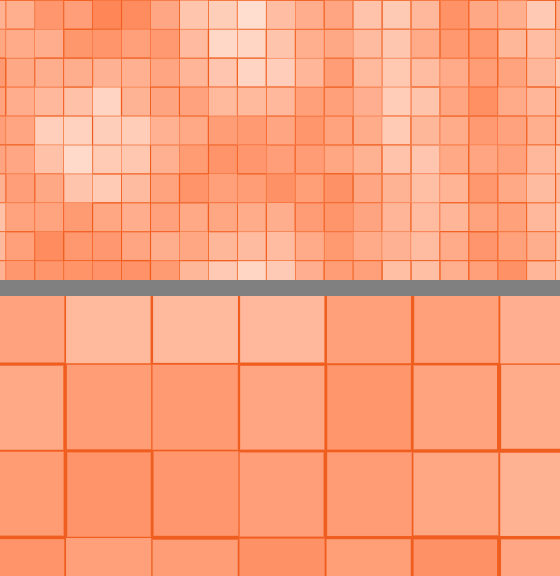
Top, the full canvas; bottom, a detail of the centre.
This pattern is drawn by a Shadertoy shader. Its source:

```glsl
const float TAU = 6.2831853;
const float PITCH = 0.10335;                 // cell size in canvas heights
const vec2 GRID_ORIGIN = vec2(0.0208, 0.069);
const vec3 PALE = vec3(1.0, 0.89, 0.84);
const vec3 CORAL = vec3(1.0, 0.46, 0.25);
const vec3 GROUT = vec3(0.94, 0.37, 0.12);

float hash(vec2 p) {
    vec3 q = fract(vec3(p.xyx) * vec3(0.1031, 0.1030, 0.0973));
    q += dot(q, q.yzx + 33.33);
    return fract((q.x + q.y) * q.z);
}

// Depth of colour of one cell: broad patches fading into soft stripes, plus grain
float cellTone(vec2 cell) {
    float column = cell.x + 1.0;
    float row = 8.0 - cell.y;
    float right = smoothstep(9.5, 13.0, column);
    float patches = -cos(TAU * (row - 3.6 - 0.18 * column) / 9.0)
                  * cos(TAU * (column - 3.5) / 11.5);
    float stripes = cos(TAU * (column - 11.3 - 0.15 * (row - 1.5)) / 5.4);
    float grain = hash(cell + 71.0) - 0.5;
    float tone = 0.48 + 0.33 * patches * (1.0 - right)
               + mix(0.07, 0.18, right) * stripes + 0.22 * grain;
    return clamp(tone, 0.0, 1.0);
}

// Share of a pixel covered by a line of the given half width
float lineCoverage(float dist, float halfWidth, float pixel) {
    float hi = min(dist + halfWidth, 0.5 * pixel);
    float lo = max(dist - halfWidth, -0.5 * pixel);
    return clamp((hi - lo) / pixel, 0.0, 1.0);
}

// One cell edge with its own weight and slight shift
float edgeLine(float dist, vec2 edge, float pixel) {
    float halfWidth = mix(0.007, 0.024, hash(edge + 19.0));
    float shift = 0.006 * (hash(edge + 143.0) - 0.5);
    return lineCoverage(dist - shift, halfWidth, pixel);
}

void mainImage(out vec4 fragColor, in vec2 fragCoord) {
    vec2 p = (fragCoord / iResolution.y - GRID_ORIGIN) / PITCH;
    float pixel = 1.0 / (iResolution.y * PITCH);

    vec2 cell = floor(p);
    vec2 corner = floor(p + 0.5);
    vec2 offset = p - corner;

    // Cell fills, blended over one pixel where they meet
    vec2 blend = clamp(offset / pixel + 0.5, 0.0, 1.0);
    float below = mix(cellTone(corner - 1.0), cellTone(corner - vec2(0.0, 1.0)), blend.x);
    float above = mix(cellTone(corner - vec2(1.0, 0.0)), cellTone(corner), blend.x);
    vec3 color = mix(PALE, CORAL, mix(below, above, blend.y));

    // Uneven grid lines
    float vertical = edgeLine(offset.x, vec2(corner.x, cell.y), pixel);
    float horizontal = edgeLine(offset.y, vec2(cell.x, corner.y) + 307.0, pixel);
    color = mix(color, GROUT, max(vertical, horizontal));

    fragColor = vec4(color, 1.0);
}
```
